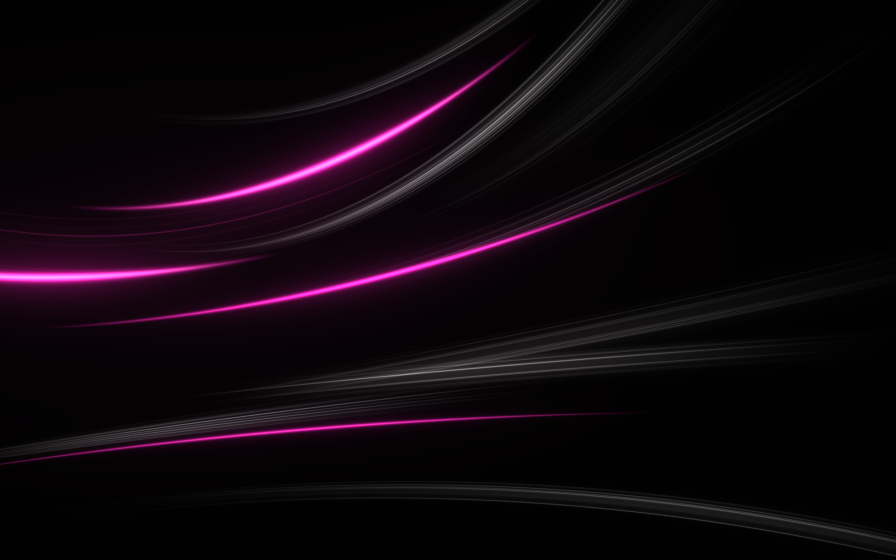
Write a Shadertoy shader that draws this background.

```glsl
// Glowing magenta arcs and fine silver light strands sweeping over black.

const vec3 MAGENTA = vec3(0.86, 0.06, 0.62);
const vec3 PALE_PINK = vec3(0.75, 0.55, 0.62);
const vec3 SILVER = vec3(0.95, 0.93, 0.94);
const vec3 PLUM = vec3(0.50, 0.10, 0.36);
const vec3 NIGHT = vec3(0.008, 0.005, 0.007);

float hash(float n) {
    return fract(sin(n * 12.9898) * 43758.55);
}

float bell(float x) {
    return exp(-x * x);
}

// Signed distance (approximate) to the parabola through a, b and c.
float arc(vec2 p, vec2 a, vec2 b, vec2 c) {
    float s = (b.y - a.y) / (b.x - a.x);
    float k = ((c.y - b.y) / (c.x - b.x) - s) / (c.x - a.x);
    float y = a.y + (p.x - a.x) * (s + k * (p.x - b.x));
    float slope = s + k * (2.0 * p.x - a.x - b.x);
    return (p.y - y) / sqrt(1.0 + slope * slope);
}

// Rise and fall along x; span holds start, peak and end.
float envelope(float x, vec3 span) {
    return smoothstep(span.x, span.y, x) * (1.0 - smoothstep(span.y, span.z, x));
}

// Bright tapered stroke with a hot core and a coloured halo.
vec3 neon(float d, float x, vec3 span, float width, float heat, float halo) {
    float e = envelope(x, span);
    float w = width * (0.4 + 0.6 * e);
    vec3 glow = MAGENTA * (bell(d / w) * sqrt(e) + 0.3 * e * exp(-abs(d) / (3.0 * w)));
    glow += PALE_PINK * heat * e * bell(d / (0.55 * w));
    return glow + PLUM * halo * e * exp(-abs(d) / 0.035);
}

// Scattered fine strands around an arc; fan gives the half width at each end.
float strands(float d, float x, vec3 span, vec2 fan, float seed) {
    float t = clamp((x - span.x) / (span.z - span.x), 0.0, 1.0);
    float spread = mix(fan.x, fan.y, t);
    float thin = max(0.0013, 0.45 / iResolution.y);
    float sum = 0.0;
    for (int i = 0; i < 20; i++) {
        float n = float(i) + seed * 31.0;
        float place = hash(n) * 2.0 - 1.0;
        float shift = (hash(n + 0.37) - 0.5) * 0.25;
        float power = hash(n + 0.71);
        float e = envelope(x - shift, span);
        float gain = power * power * (1.0 - 0.7 * abs(place));
        sum += gain * e * bell((d - place * spread) / thin);
    }
    float veil = 0.22 * envelope(x, span) * bell(d / (0.65 * spread));
    return sum * 0.6 + veil;
}

void mainImage(out vec4 fragColor, in vec2 fragCoord) {
    vec2 p = fragCoord / iResolution.y;
    p.x *= 1.6 * iResolution.y / iResolution.x;
    float x = p.x;

    // Dim plum haze behind the upper left
    vec3 color = NIGHT + PLUM * 0.07 * bell(length((p - vec2(0.36, 0.56)) / vec2(0.55, 0.22)));

    // Upper sweeping bundles
    float crest = arc(p, vec2(0.3125, 0.792), vec2(0.6875, 0.854), vec2(0.9375, 1.0));
    float sweep = arc(p, vec2(0.333, 0.552), vec2(0.833, 0.740), vec2(1.104, 1.0));
    float outer = arc(p, vec2(0.79, 0.646), vec2(1.04, 0.802), vec2(1.25, 1.0));
    float trail = arc(p, vec2(0.625, 0.490), vec2(1.125, 0.677), vec2(1.458, 0.865));
    float silver = 0.40 * strands(crest, x, vec3(0.25, 0.85, 1.15), vec2(0.012, 0.022), 1.0);
    silver += 0.85 * strands(sweep, x, vec3(0.28, 0.88, 1.25), vec2(0.010, 0.028), 2.0);
    silver += 0.18 * strands(outer, x, vec3(0.70, 1.08, 1.45), vec2(0.040, 0.060), 3.0);
    silver += 0.20 * strands(trail, x, vec3(0.50, 1.15, 1.50), vec2(0.020, 0.035), 4.0);

    // Middle fan spreading to the right
    float upper = arc(p, vec2(0.417, 0.292), vec2(0.9375, 0.381), vec2(1.6, 0.517));
    float lower = arc(p, vec2(0.417, 0.295), vec2(0.896, 0.340), vec2(1.542, 0.385));
    float root = arc(p, vec2(0.0, 0.190), vec2(0.27, 0.228), vec2(0.7, 0.280));
    silver += 0.38 * strands(upper, x, vec3(0.35, 0.92, 1.75), vec2(0.020, 0.045), 5.0);
    silver += 0.60 * strands(lower, x, vec3(0.38, 0.88, 1.60), vec2(0.024, 0.030), 6.0);
    silver += 0.38 * strands(root, x, vec3(-0.15, 0.30, 0.95), vec2(0.010, 0.035), 7.0);

    // Low arch falling to the right corner
    float arch = arc(p, vec2(0.417, 0.1146), vec2(1.0, 0.1146), vec2(1.6, 0.027));
    silver += 0.45 * strands(arch, x, vec3(0.10, 1.25, 2.10), vec2(0.012, 0.024), 8.0);
    color += SILVER * silver;

    // Plum fibres between the magenta strokes
    float fibre = arc(p, vec2(0.0, 0.575), vec2(0.45, 0.600), vec2(0.9, 0.800));
    color += PLUM * 0.28 * strands(fibre, x, vec3(-0.5, 0.22, 0.95), vec2(0.07, 0.06), 9.0);

    // Magenta strokes from top to bottom
    float first = arc(p, vec2(0.156, 0.629), vec2(0.625, 0.725), vec2(0.917, 0.906));
    float second = arc(p, vec2(0.0, 0.506), vec2(0.229, 0.510), vec2(0.448, 0.5375));
    float third = arc(p, vec2(0.125, 0.417), vec2(0.625, 0.492), vec2(1.167, 0.667));
    float fourth = arc(p, vec2(0.0, 0.171), vec2(0.521, 0.231), vec2(1.125, 0.2625));
    color += neon(first, x, vec3(0.12, 0.62, 0.96), 0.0085, 1.0, 0.30);
    color += neon(second, x, vec3(-0.45, 0.08, 0.50), 0.0090, 1.0, 0.32);
    color += neon(third, x, vec3(0.08, 0.68, 1.24), 0.0052, 0.35, 0.17);
    color += 0.75 * neon(fourth, x, vec3(-0.12, 0.55, 1.16), 0.0034, 0.35, 0.08);

    fragColor = vec4(min(color, 1.0), 1.0);
}
```
